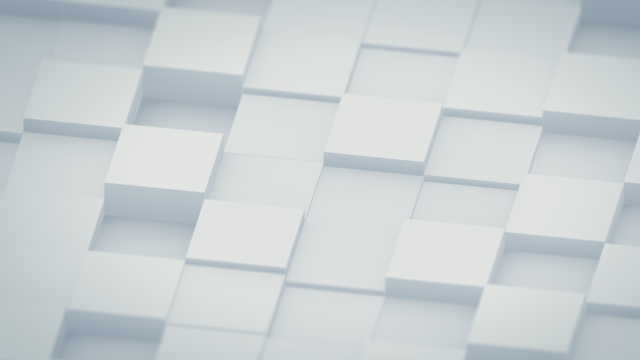
Write a Shadertoy shader that draws this background.

```glsl
#define ORIGIN vec2(0.343, 0.656)
#define STEP_RIGHT vec2(0.278, -0.028)
#define STEP_DOWN vec2(-0.053, -0.163)
#define MAX_DROP 0.090
#define SHARP_BLUR 0.0025
#define SOFT_BLUR 0.011
#define TOP_COLOR vec3(0.888, 0.898, 0.885)
#define LOW_COLOR vec3(0.845, 0.862, 0.865)
#define WALL_COLOR vec3(0.735, 0.775, 0.800)
#define SHADE_COLOR vec3(0.580, 0.640, 0.685)
#define VIGNETTE_TINT vec3(0.800, 0.840, 0.865)

float hash(vec2 p) {
    vec3 a = fract(p.xyx * vec3(0.1031, 0.1030, 0.0973));
    a += dot(a, a.yzx + 33.33);
    return fract((a.x + a.y) * a.z);
}

// How far each block sinks: a loose weave of rows, broken up by chance
float blockDrop(vec2 cell) {
    float odd = mod(cell.x + cell.y, 2.0);
    float wave = 1.0 - 0.5 * abs(mod(cell.x + 2.0 * cell.y, 4.0) - 2.0);
    float weave = mix(wave, odd, 0.35);
    return MAX_DROP * smoothstep(0.1, 0.9, mix(hash(cell + 57.0), weave, 0.62));
}

// Soft shadow cast by a higher neighbour at a given distance
float contactShade(float drop, vec2 neighbour, float dist) {
    float rise = max(drop - blockDrop(neighbour), 0.0) / MAX_DROP;
    return rise * exp(-max(dist, 0.0) / (0.012 + 0.035 * rise));
}

// Colour in rgb, coverage in a; q is the position on the block's top
vec4 block(vec2 cell, vec2 q, float drop, vec2 fall, vec2 size, float blur) {
    // Slide back up the walls to the rim of the top face
    vec2 below = (q - 1.0) / fall;
    float depth = max(max(below.x, below.y), 0.0);
    vec2 rim = (q - depth * fall) * size;
    float cover = smoothstep(-blur, blur, min(rim.x, rim.y));

    // Top face, shaded beside higher neighbours
    vec2 near = q * size;
    vec2 far = (1.0 - q) * size;
    float shade = 0.75 * contactShade(drop, cell - vec2(0, 1), near.y)
                + 0.55 * contactShade(drop, cell - vec2(1, 0), near.x)
                + 0.30 * contactShade(drop, cell + vec2(1, 0), far.x)
                + 0.25 * contactShade(drop, cell + vec2(0, 1), far.y);
    vec3 top = mix(TOP_COLOR, LOW_COLOR, drop / MAX_DROP);
    top = mix(top, SHADE_COLOR, min(shade, 0.8));

    // Front and right walls, darker towards the base
    float frontDrop = max(blockDrop(cell + vec2(0, 1)) - drop, 0.015);
    float side = smoothstep(-blur, blur, (below.x - below.y) * 0.3);
    vec3 wall = mix(WALL_COLOR, SHADE_COLOR, 0.45 * min(depth / frontDrop, 1.0));
    wall = mix(wall, LOW_COLOR, 0.3 * side);

    float onWall = smoothstep(-blur, blur, max(-far.x, -far.y));
    return vec4(mix(top, wall, onWall), cover);
}

void mainImage(out vec4 fragColor, in vec2 fragCoord) {
    vec2 p = fragCoord / iResolution.y;
    vec2 centred = fragCoord / iResolution.xy - 0.5;

    // Slanted grid, and the drift in it of one unit straight down
    mat2 toGrid = inverse(mat2(STEP_RIGHT, STEP_DOWN));
    vec2 fall = toGrid * vec2(0.0, -1.0);
    float area = abs(determinant(mat2(STEP_RIGHT, STEP_DOWN)));
    vec2 size = area / vec2(length(STEP_DOWN), length(STEP_RIGHT));
    vec2 grid = toGrid * (p - ORIGIN);
    vec2 base = floor(grid);

    // Focus lies in a band across the middle
    float defocus = smoothstep(0.08, 0.55, abs(centred.y + 0.08 * centred.x));
    float blur = max(mix(SHARP_BLUR, SOFT_BLUR, defocus), 0.75 / iResolution.y);

    // Paint neighbouring blocks from back to front
    vec3 color = SHADE_COLOR;
    for (int j = -1; j <= 1; j++) {
        for (int i = -1; i <= 1; i++) {
            vec2 cell = base + vec2(i, j);
            float drop = blockDrop(cell);
            vec2 q = grid - cell - drop * fall;
            vec4 layer = block(cell, q, drop, fall, size, blur);
            color = mix(color, layer.rgb, layer.a);
        }
    }

    // Cool falloff towards the corners
    float edge = smoothstep(0.3, 0.75, length(centred - vec2(0.04, -0.02)));
    color *= mix(vec3(1.0), VIGNETTE_TINT, edge);
    fragColor = vec4(color, 1.0);
}
```
